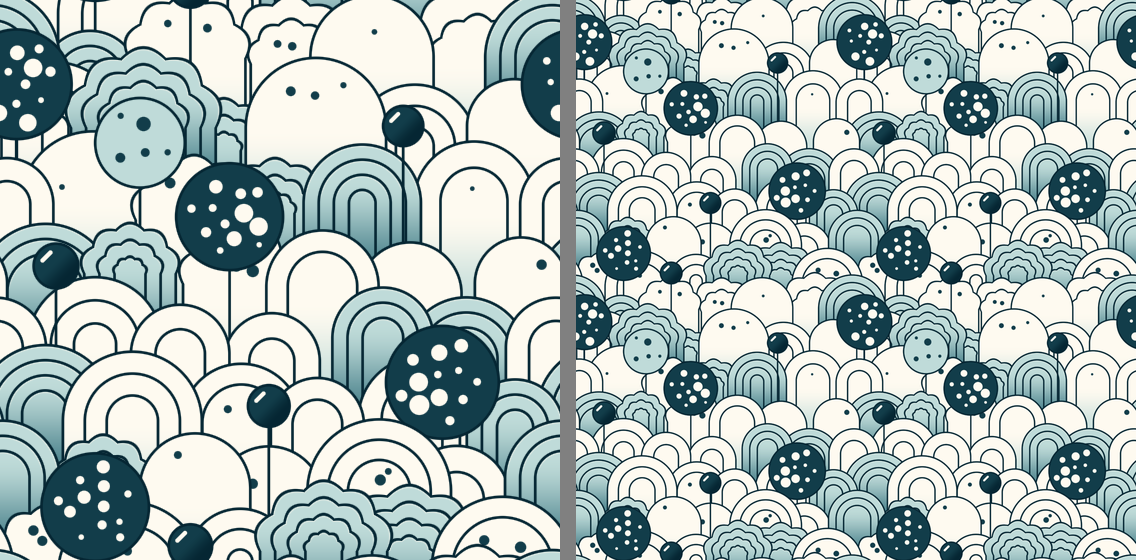
Left, the tile; right, the same tile 2 across and 2 down.
A WebGL 2 fragment shader for this pattern:

```glsl
#version 300 es
precision highp float;
// Seamless layered arches and scalloped clouds with spotted moons and glossy balls on stems.

uniform vec2 u_resolution;
out vec4 fragColor;

const int ROWS = 8;
const int COLS = 6;
const float HALF_LINE = 0.0024;
const vec3 CREAM = vec3(0.995, 0.98, 0.94);
const vec3 PALE_TEAL = vec3(0.75, 0.86, 0.85);
const vec3 DEEP_TEAL = vec3(0.28, 0.50, 0.54);
const vec3 NAVY = vec3(0.07, 0.24, 0.29);
const vec3 INK = vec3(0.02, 0.15, 0.20);

// Three random values from an integer cell and a salt
vec3 random3(int x, int y, int salt) {
    uvec3 v = uvec3(x, y, salt) * 1664525u + 1013904223u;
    for (int i = 0; i < 2; i++) {
        v.x += v.y * v.z;
        v.y += v.z * v.x;
        v.z += v.x * v.y;
        v ^= v >> 16u;
    }
    return vec3(v >> 8u) / 16777216.0;
}

// Antialiased coverage of a signed distance
float cover(float d, float px) { return clamp(0.5 - d / px, 0.0, 1.0); }

float stroke(float d, float px) { return cover(abs(d) - HALF_LINE, px); }

float segmentDistance(vec2 p, vec2 a, vec2 b) {
    vec2 ab = b - a;
    return length(p - a - ab * clamp(dot(p - a, ab) / dot(ab, ab), 0.0, 1.0));
}

// Shortest horizontal offset on the wrapped canvas
float wrapOffset(float dx) { return fract(dx + 0.5) - 0.5; }

// One arch: dome on straight legs, with concentric lines and optional dots
vec3 paintArch(vec3 color, vec2 p, float radius, bool teal, ivec2 cell, float px) {
    vec3 style = random3(cell.x, cell.y, 2);
    float rise = max(p.y, 1e-5);
    float lobes = style.x > (teal ? 0.55 : 0.85) ? 0.1 : 0.0;
    float scallop = 1.0 - lobes * abs(sin(5.0 * atan(rise, p.x)));
    float depth = radius - length(vec2(p.x, rise)) * scallop;
    if (depth < -0.01) return color;

    float spacing = teal ? 0.027 : mix(0.036, 0.048, style.z);
    float count = floor(style.y * 3.0) + (teal ? 2.0 : 0.0);
    count = min(count, floor((radius - 0.022) / spacing));
    float ring = clamp(round(depth / spacing), 0.0, count);
    float lineDist = depth - ring * spacing;

    // Fill darkens below the crown
    float fall = radius - p.y;
    vec3 fill = teal ? mix(PALE_TEAL, DEEP_TEAL, smoothstep(0.06, 0.24, fall))
                     : mix(CREAM, PALE_TEAL, 0.8 * smoothstep(0.13, 0.28, fall));
    if (teal) {
        float glint = cover(abs(lineDist - 0.0038) - 0.0008, px);
        fill = mix(fill, CREAM, 0.6 * glint * smoothstep(0.0, 0.03, p.y));
    }

    // Dots in the clear inner part of cream arches
    float inner = radius - count * spacing;
    if (!teal && inner > 0.05) {
        for (int k = 0; k < 3; k++) {
            vec3 r = random3(cell.x, cell.y, 10 + k);
            vec2 dotPos = inner * vec2(float(k - 1) * 0.35 + 0.2 * (r.x - 0.5), 0.2 + 0.45 * r.y);
            float dotSize = r.z < 0.55 ? mix(0.004, 0.011, r.z / 0.55) : -1.0;
            fill = mix(fill, NAVY, cover(length(p - dotPos) - dotSize, px));
        }
    }
    color = mix(color, fill, cover(-depth, px));
    return mix(color, INK, stroke(lineDist, px));
}

vec3 paintStem(vec3 color, vec2 p, float px) {
    return p.y < 0.0 ? mix(color, INK, stroke(p.x, px)) : color;
}

// Moon with spots spread along a golden-angle spiral
vec3 paintMoon(vec3 color, vec2 p, float radius, vec3 body, vec3 spot, int spots, int seed, float px) {
    float d = length(p) - radius;
    color = mix(paintStem(color, p, px), body, cover(d, px));
    for (int k = 0; k < spots; k++) {
        vec3 r = random3(k, seed, 5);
        float angle = 2.4 * float(k) + float(seed) + 0.3 * r.x;
        float reach = 0.78 * radius * sqrt((float(k) + 0.5) / float(spots));
        float size = radius * mix(0.05, 0.18, r.y * r.y);
        color = mix(color, spot, cover(length(p - reach * vec2(cos(angle), sin(angle))) - size, px));
    }
    return mix(color, INK, stroke(d, px));
}

vec3 paintGlossyBall(vec3 color, vec2 p, float radius, float px) {
    float d = length(p) - radius;
    vec3 body = mix(INK, NAVY, smoothstep(-radius, 0.3 * radius, p.y - p.x));
    color = mix(paintStem(color, p, px), body, cover(d, px));
    float shine = segmentDistance(p / radius, vec2(-0.6, 0.25), vec2(-0.25, 0.6)) - 0.1;
    color = mix(color, CREAM, cover(shine * radius, px));
    return mix(color, INK, stroke(d, px));
}

void main() {
    vec2 uv = gl_FragCoord.xy / u_resolution;
    float px = 1.2 / min(u_resolution.x, u_resolution.y);
    int nearest = int(floor(uv.y * float(ROWS)));
    vec3 color = CREAM;

    // Paint rows from back (high) to front (low)
    for (int j = nearest + 3; j >= nearest - 2; j--) {
        int row = (j + ROWS) % ROWS;
        float y = uv.y - float(j) / float(ROWS);
        float stagger = 0.5 * float(row % 2);
        vec3 rowRnd = random3(row, 3, 7);

        // Even columns first, odd columns over them
        for (int k = 0; k < COLS; k++) {
            int col = (2 * k) % COLS + (2 * k) / COLS;
            vec3 r = random3(col, row, 1);
            float x = (float(col) + 0.5 + stagger + 0.24 * (r.x - 0.5)) / float(COLS);
            vec2 p = vec2(wrapOffset(uv.x - x), y - 0.05 * (r.y - 0.5));
            bool teal = (col + int(rowRnd.x * float(COLS))) % COLS < 2;
            color = paintArch(color, p, mix(0.08, 0.13, r.z), teal, ivec2(col, row), px);
        }

        // Moons and balls stand on alternate rows
        float ballX = uv.x - 0.17 - 0.31 * float(row);
        vec2 p = vec2(wrapOffset(ballX), y - mix(0.06, 0.13, rowRnd.y));
        if (row % 2 == 0) {
            color = paintMoon(color, p, mix(0.092, 0.107, rowRnd.z), NAVY, CREAM, 12, row, px);
        } else {
            color = paintGlossyBall(color, vec2(p.x, y - 0.15), mix(0.034, 0.042, rowRnd.z), px);
        }
        if (row == 5) {
            vec2 q = vec2(wrapOffset(ballX + 0.47), y - 0.12);
            color = paintMoon(color, q, 0.08, PALE_TEAL, NAVY, 5, row, px);
        }
    }
    fragColor = vec4(color, 1.0);
}
```
